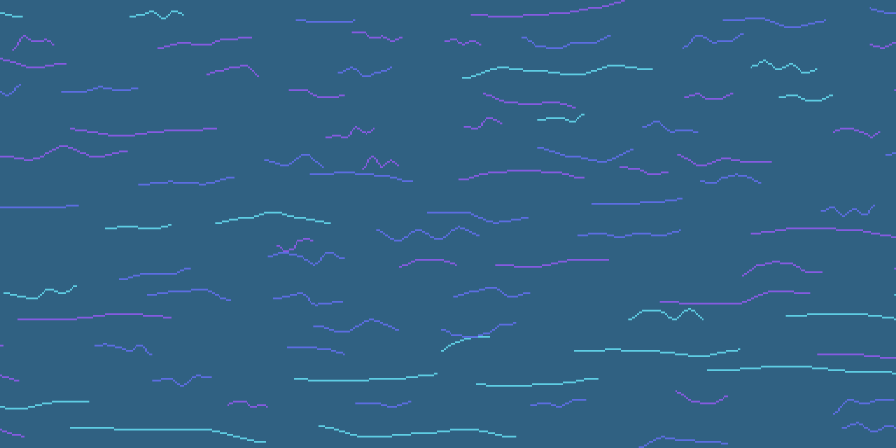
Give the GLSL for this texture, as a Shadertoy shader.

```glsl
// Draws thin stepped ripple strokes in cyan, blue and violet on flat deep-water blue.

// Lengths are in canvas heights.
const vec3 WATER  = vec3(0.19, 0.38, 0.51);
const vec3 BLUE   = vec3(0.36, 0.43, 0.88);
const vec3 VIOLET = vec3(0.52, 0.36, 0.88);
const vec3 CYAN   = vec3(0.37, 0.80, 0.89);

const float TEXEL = 1.0 / 256.0;      // stroke thickness and stair size
const float ROWS = 16.0;              // stroke lanes over the height
const float LANE_JITTER = 0.6;        // share of a lane
const float WANDER = 0.030;           // full height range of the ripples
const float FALL = 0.022;             // full range of end-to-end drift
const float CYAN_SHARE = 0.23;
const float VIOLET_SHARE = 0.32;
const vec2 CYAN_LENGTH   = vec2(0.10, 0.50);   // shortest, extra
const vec2 VIOLET_LENGTH = vec2(0.08, 0.30);
const vec2 BLUE_LENGTH   = vec2(0.12, 0.12);
const vec2 GAP           = vec2(0.06, 0.28);
const float SEED = 23.0;
const int MAX_STROKES = 40;

float hash(vec3 p) {
    p = fract((p + SEED) * 0.1031);
    p += dot(p, p.zyx + 31.32);
    return fract((p.x + p.y) * p.z);
}

// Height of a stroke at t in 0..1: smooth ramps between random levels.
float ripple(float t, vec2 id) {
    float knots = 3.0 + floor(3.0 * hash(vec3(id, 5.0)));
    float s = clamp(t, 0.0, 1.0) * knots;
    float k = floor(s);
    float a = hash(vec3(id, 10.0 + k));
    float b = hash(vec3(id, 11.0 + k));
    float level = mix(a, b, smoothstep(0.0, 1.0, s - k)) - 0.5;
    float drift = (hash(vec3(id, 6.0)) - 0.5) * (t - 0.5);
    return WANDER * level + FALL * drift;
}

float snap(float v) {
    return floor(v / TEXEL) * TEXEL;
}

// Coverage of an interval with edges one screen pixel soft.
float band(float v, float center, float halfSize, float pixel) {
    return clamp(0.5 + (halfSize - abs(v - center)) / pixel, 0.0, 1.0);
}

// Coverage of one stroke, drawn in stairs of one texel.
float stroke(vec2 p, float start, float len, float base, vec2 id, float pixel) {
    float left = snap(start);
    float right = snap(start + len);
    float column = clamp(snap(p.x), left, right - TEXEL);
    float before = max(column - TEXEL, left);
    float y = snap(base + ripple((column - left) / len, id));
    float rise = snap(base + ripple((before - left) / len, id)) - y;
    rise -= clamp(rise, -TEXEL, TEXEL);   // only steep steps need a riser
    float across = band(p.y, y + 0.5 * (TEXEL + rise), 0.5 * (TEXEL + abs(rise)), pixel);
    return across * band(p.x, 0.5 * (left + right), 0.5 * (right - left), pixel);
}

void mainImage(out vec4 fragColor, in vec2 fragCoord) {
    vec2 p = fragCoord / iResolution.y;
    float pixel = 1.0 / iResolution.y;
    vec3 color = WATER;
    float lane = floor(p.y * ROWS);

    // Strokes and gaps follow each other along this lane and its neighbours.
    for (float row = lane - 1.0; row <= lane + 1.0; row++) {
        float x = -0.5 * hash(vec3(row, 0.0, 1.0));
        for (int i = 0; i < MAX_STROKES; i++) {
            if (x > p.x + 2.0 * TEXEL) break;
            vec2 id = vec2(row, float(i));
            float kind = hash(vec3(id, 2.0));
            float size = hash(vec3(id, 3.0));

            vec3 ink = BLUE;
            vec2 range = BLUE_LENGTH;
            if (kind < CYAN_SHARE) {
                ink = CYAN;
                range = CYAN_LENGTH;
            } else if (kind < CYAN_SHARE + VIOLET_SHARE) {
                ink = VIOLET;
                range = VIOLET_LENGTH;
            }
            float len = range.x + range.y * size * size;

            if (p.x < x + len + 2.0 * TEXEL) {
                float jitter = LANE_JITTER * (hash(vec3(id, 4.0)) - 0.5);
                float base = (row + 0.5 + jitter) / ROWS;
                color = mix(color, ink, stroke(p, x, len, base, id, pixel));
            }
            x += len + GAP.x + GAP.y * hash(vec3(id, 7.0));
        }
    }
    fragColor = vec4(color, 1.0);
}
```
